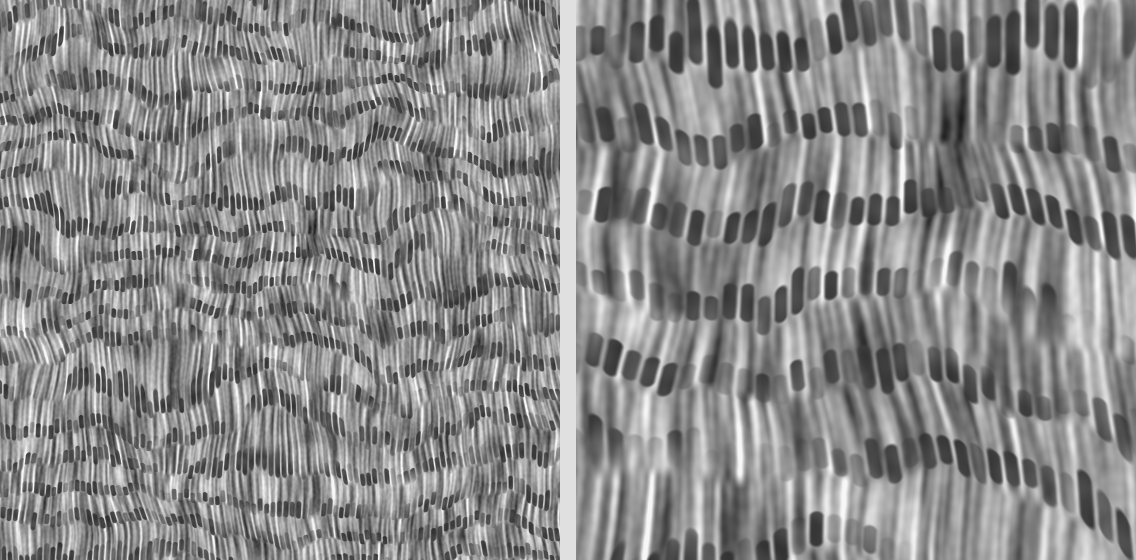
Left: the whole. Right: its middle third, enlarged.
This texture is drawn by a Shadertoy shader. Its source:

```glsl
// Grey woven thatch: leaning vertical fibres in wavy rows, with dark stitches along the seams.

float hash(vec2 p) {
    vec3 q = fract(vec3(p.xyx) * 0.1031);
    q += dot(q, q.yzx + 33.33);
    return fract((q.x + q.y) * q.z);
}

// Gradient noise with unit gradients, roughly -0.7 to 0.7
float corner(vec2 cell, vec2 offset) {
    float angle = 6.2832 * hash(cell);
    return dot(vec2(cos(angle), sin(angle)), offset);
}

float noise(vec2 p) {
    vec2 i = floor(p), f = p - i;
    vec2 w = f * f * f * (f * (f * 6.0 - 15.0) + 10.0);
    vec2 e = vec2(1.0, 0.0);
    return mix(mix(corner(i, f), corner(i + e, f - e), w.x),
               mix(corner(i + e.yx, f - e.yx), corner(i + 1.0, f - 1.0), w.x), w.y);
}

// Fibre coordinate inside a row; each row has its own shift and local lean
float lane(vec2 q, float row) {
    float lean = 0.25 + 2.2 * noise(vec2(q.x * 0.07, row * 3.71));
    return q.x + (q.y - row) * lean + 9.0 * hash(vec2(row, 4.0));
}

// Streaked fibres with light or dark gaps between them
float fibres(vec2 q, float row) {
    float x = lane(q, row);
    float streak = noise(vec2(x * 1.6, q.y * 0.75 + row * 5.3));
    float gapId = floor(x + 0.5);
    float gap = smoothstep(0.36, 0.0, abs(x - gapId));
    float gapTone = hash(vec2(gapId, row + 50.0)) - 0.2;
    return 0.56 + 0.5 * streak + 0.38 * gap * gapTone;
}

// Soft rounded stitch near the seam of a row
float stitch(vec2 q) {
    float row = floor(q.y + 0.5);
    float x = lane(q, row);
    vec2 id = vec2(floor(x), row);
    float rise = 0.22 * (hash(id + 7.0) - 0.5);
    vec2 d = vec2(fract(x) - 0.5, (q.y - row - rise) * 5.6);
    float halfLength = 0.55 + 0.45 * hash(id + 31.0);
    d.y = max(abs(d.y) - halfLength, 0.0);
    float strength = 0.35 + 0.65 * smoothstep(0.1, 0.6, hash(id + 19.0));
    return strength * smoothstep(0.5, 0.24, length(d));
}

void mainImage(out vec4 fragColor, in vec2 fragCoord) {
    vec2 uv = fragCoord / iResolution.y;

    // Fibre and row coordinates, bent so the seams wander
    vec2 q = uv * vec2(92.0, 16.5);
    q.x += 0.9 * noise(uv * vec2(6.0, 11.0) + 40.0);
    q.y += 1.3 * noise(uv * vec2(5.0, 4.0) + 11.0)
         + 0.45 * noise(uv * vec2(14.0, 9.0) + 23.0);

    // Overlap neighbouring rows at the seam
    float row = floor(q.y + 0.08);
    float seam = smoothstep(0.8, 1.0, fract(q.y + 0.08));
    float tone = mix(fibres(q, row), fibres(q, row + 1.0), seam);

    // Broad blotches and fine grain
    float blotch = noise(uv * vec2(15.0, 11.0) + 70.0);
    tone += 0.2 * blotch - 0.16 * smoothstep(0.25, 0.55, noise(uv * vec2(17.0, 12.0) + 5.0));
    tone += 0.07 * noise(uv * vec2(190.0, 130.0));

    // Dark stitches, fading out in some areas
    float presence = smoothstep(-0.45, 0.0, noise(uv * vec2(8.0, 12.0) + 90.0));
    float darkTone = 0.23 + 0.12 * noise(uv * 60.0);
    tone = mix(tone, darkTone, 0.92 * presence * stitch(q));

    fragColor = vec4(vec3(clamp(tone, 0.1, 0.97)), 1.0);
}
```
